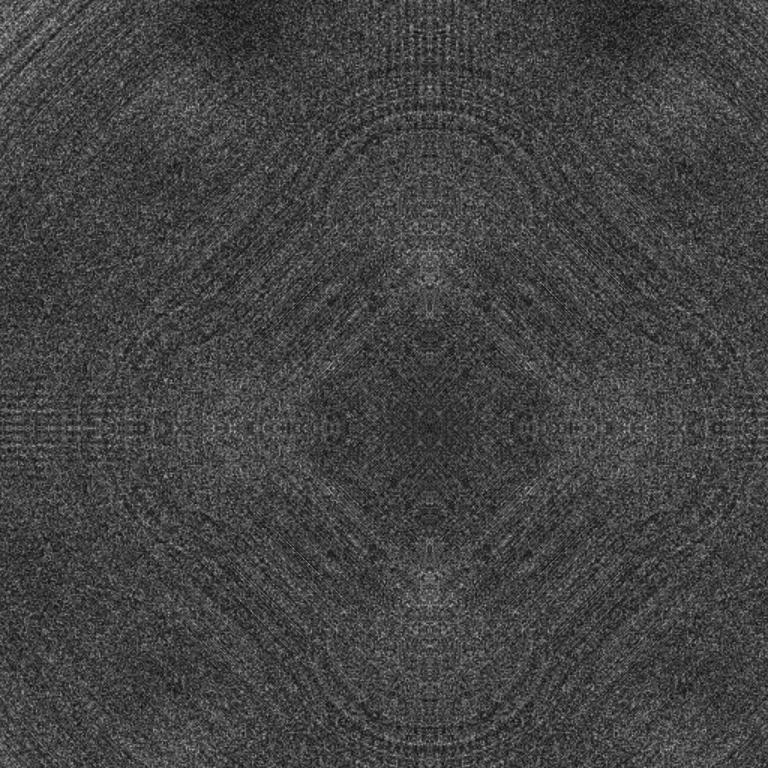
Give the GLSL for this pattern, as a Shadertoy shader.

```glsl
#define CENTER vec2(0.55957, 0.44238)
#define GRAIN 512.0
#define BASE_TONE 0.257
#define CONTRAST 0.43
#define DIAMOND_LINES 0.46
#define CORNER_ARCS 0.46
#define FAN_ARCS 0.30
#define LATTICE 0.40
#define AXIS_RIPPLE 0.25
#define RIPPLE_COUNT 85.0
#define CLUMPS 0.30
#define SHADING 0.78

const float TAU = 6.2831853;

// Integer hash; the sum of three bytes gives a bell curve of unit deviation
float bellHash(ivec2 cell) {
    uint h = uint(cell.x) * 1597334677u ^ uint(cell.y) * 3812015801u;
    h = (h ^ (h >> 16)) * 2246822519u;
    h = (h ^ (h >> 13)) * 3266489917u;
    h ^= h >> 16;
    uint total = (h & 255u) + ((h >> 8) & 255u) + ((h >> 16) & 255u);
    return float(total) / 127.5 - 3.0;
}

float grain(vec2 p) {
    ivec2 cell = ivec2(floor(p));
    vec2 f = fract(p);
    float low = mix(bellHash(cell), bellHash(cell + ivec2(1, 0)), f.x);
    float high = mix(bellHash(cell + ivec2(0, 1)), bellHash(cell + ivec2(1, 1)), f.x);
    return mix(low, high, f.y);
}

float streak(float x, float seed) {
    return grain(vec2(x, seed));
}

// Soft elliptical spot
float spot(vec2 p, vec2 middle, vec2 radius) {
    vec2 d = (p - middle) / radius;
    return exp(-dot(d, d));
}

// Broad light and dark areas of one quadrant
float shading(vec2 q) {
    float tone = -0.34 * exp(-dot(q, q) / 0.006);
    tone += 0.28 * spot(q, vec2(0.0, 0.20), vec2(0.030, 0.050));
    tone += 0.18 * spot(q, vec2(0.0, 0.26), vec2(0.080, 0.090));
    tone += 0.26 * spot(q, vec2(0.24, 0.0), vec2(0.100, 0.080));
    tone -= 0.22 * spot(q, vec2(0.018, 0.125), vec2(0.022, 0.030));
    tone -= 0.18 * spot(q, vec2(0.13, 0.025), vec2(0.030, 0.025));
    tone -= 0.12 * spot(q, vec2(0.07, 0.18), vec2(0.025, 0.035));
    tone -= 0.12 * spot(q, vec2(0.24, 0.16), vec2(0.060, 0.045));
    tone -= 0.50 * spot(q, vec2(0.25, 0.53), vec2(0.085, 0.070));
    tone += 0.28 * spot(q, vec2(0.32, 0.41), vec2(0.060, 0.060));
    tone -= 0.24 * spot(q, vec2(0.35, 0.345), vec2(0.060, 0.050));
    tone -= 0.18 * spot(q, vec2(0.53, 0.20), vec2(0.100, 0.080));
    tone += 0.26 * smoothstep(0.58, 0.80, length(q));
    return SHADING * tone;
}

// Arcs bulging outward around a cusp at the given distance along x
float fanArcs(vec2 q, float cusp, float seed) {
    vec2 d = q - vec2(cusp, 0.0);
    float reach = length(d);
    float band = smoothstep(0.06, 0.14, reach) * (1.0 - smoothstep(0.19, 0.30, reach));
    return band * smoothstep(-0.02, 0.10, d.x) * streak(reach * GRAIN * 0.6, seed);
}

void mainImage(out vec4 fragColor, in vec2 fragCoord) {
    // Mirror the canvas about both axes through the centre
    vec2 q = abs(fragCoord / iResolution.xy - CENTER);
    vec2 g = q * GRAIN;
    float radius = length(q);
    float along = q.x + q.y;
    float offDiagonal = (q.x - q.y) / (0.10 + 0.28 * radius);
    float diagonal = exp(-offDiagonal * offDiagonal);

    // Fine grain blended with diamond lines, corner arcs and a central lattice
    float lineWeight = DIAMOND_LINES * diagonal * smoothstep(-0.05, 0.22, along)
                     * (1.0 - smoothstep(0.45, 0.90, along));
    float arcWeight = CORNER_ARCS * diagonal * smoothstep(0.36, 0.70, radius);
    float latticeWeight = LATTICE * exp(-along * along * 40.0);
    float fineWeight = sqrt(1.0 - lineWeight * lineWeight
                     - arcWeight * arcWeight - latticeWeight * latticeWeight);
    float arcs = mix(length(g), (g.x + g.y) * 0.7071, 0.5);
    float pattern = fineWeight * grain(g);
    pattern += lineWeight * streak(g.x + g.y, 3001.0);
    pattern += arcWeight * streak(arcs, 3002.0);
    pattern += latticeWeight * streak(abs(g.x - g.y), 3003.0);
    pattern += FAN_ARCS * (fanArcs(q, 0.24, 3004.0) + fanArcs(q.yx, 0.25, 3005.0));

    // Calmer grain at the centre, coarse clumps at the cusps and their arms
    pattern *= 1.0 - 0.22 * exp(-along * along / 0.012);
    float cusps = spot(q, vec2(0.0, 0.19), vec2(0.06, 0.08))
                + spot(q, vec2(0.20, 0.0), vec2(0.09, 0.09))
                + spot(q, vec2(0.05, 0.15), vec2(0.025, 0.025));
    pattern += CLUMPS * cusps * grain(g / 2.5 + 4000.0);

    // Regular ripples along the far ends of both axes
    vec2 ripple = cos(TAU * RIPPLE_COUNT * q);
    vec2 nearAxis = exp(-q * q / 0.0065);
    vec2 farOut = smoothstep(0.28, 0.52, q.yx);
    float ripples = AXIS_RIPPLE * dot(ripple, nearAxis * farOut);

    // Cubic response: deep darks with a short bright tail
    float level = max(1.0 + (CONTRAST * pattern + shading(q) + ripples) / 3.0, 0.0);
    float tone = BASE_TONE * level * level * level;
    fragColor = vec4(vec3(clamp(tone, 0.0, 1.0)), 1.0);
}
```
